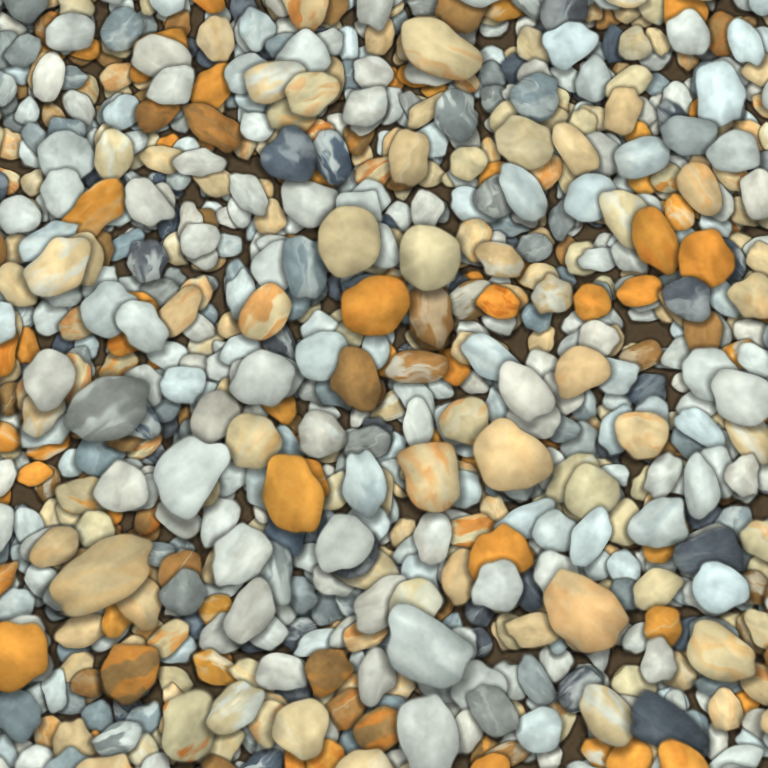
Give the GLSL for this texture, as a Shadertoy shader.

```glsl
#define PALE vec3(.83, .87, .83)
#define CREAM vec3(.87, .80, .61)
#define GREY vec3(.57, .62, .61)
#define SLATE vec3(.36, .40, .43)
#define OCHRE vec3(.63, .49, .30)
#define ORANGE vec3(.90, .63, .28)
#define GAP vec3(.32, .27, .20)
#define EDGE .0029
#define CONTACT_SHADOW .56
#define MOTTLE .42
#define GRAIN .03
#define TAU 6.2832

float hash(vec2 p) {
    return fract(sin(dot(p, vec2(127.1, 311.7))) * 43758.545);
}

float noise(vec2 p) {
    vec2 i = floor(p), f = fract(p);
    f = f * f * (3. - 2. * f);
    return mix(mix(hash(i), hash(i + vec2(1, 0)), f.x),
               mix(hash(i + vec2(0, 1)), hash(i + vec2(1, 1)), f.x), f.y);
}

float fbm(vec2 p) {
    float sum = 0., amp = .57;
    for (int i = 0; i < 3; i++) {
        sum += amp * noise(p);
        p = mat2(1.6, 1.2, -1.2, 1.6) * p + 5.3;
        amp *= .5;
    }
    return sum;
}

mat2 rotation(float a) {
    return mat2(cos(a), sin(a), -sin(a), cos(a));
}

// Rounded irregular polygon: 1 on the outline, 0 at the centre
float pebbleRadius(vec2 q, vec2 id) {
    float sharpness = mix(3.5, 11., pow(hash(id + 2.7), 2.));
    float sum = 0.;
    for (int i = 0; i < 7; i++) {
        float k = float(i);
        float a = (k + .7 * hash(id + k * 1.37)) * TAU / 7.;
        float reach = mix(.8, 1.08, hash(id + k * 2.11 + 9.));
        sum += pow(max(dot(q, vec2(cos(a), sin(a))), 0.) / reach, sharpness);
    }
    return pow(sum + 1e-6, 1. / sharpness);
}

vec3 stoneColor(float pick) {
    if (pick < .41) return PALE;
    if (pick < .66) return CREAM;
    if (pick < .79) return GREY;
    if (pick < .86) return SLATE;
    if (pick < .92) return OCHRE;
    return ORANGE;
}

// Mineral colour with mottling, rust or pale stains, and veins
vec3 stoneSurface(vec2 q, vec2 id) {
    vec3 color = stoneColor(hash(id + 4.1));
    float warmth = hash(id + 6.3) - .5;
    color *= 1. + warmth * vec3(.05, -.05, -.13);
    color *= mix(.91, 1.07, hash(id + 8.9));

    float blotch = fbm(q * 1.5 + id * 7.3);
    float streak = fbm(q * vec2(1., 1.9) + id * 3.1 + blotch);
    bool rusty = color.r > color.b * 1.12;
    vec3 rust = mix(ORANGE, ORANGE * vec3(.83, .62, .5), hash(id + 17.2));
    vec3 stain = rusty && hash(id + 11.7) < .6 ? rust : PALE;
    float amount = .85 * pow(hash(id + 13.2), 1.6);
    color = mix(color, stain, amount * smoothstep(.42, .68, streak));
    color *= 1. + MOTTLE * (blotch - .5) + .16 * (streak - .5);

    float vein = abs(q.y + 1.1 * (blotch - .5) + .3 * warmth);
    float veined = step(.85, hash(id + 15.4));
    return mix(color, PALE, .25 * veined * (1. - smoothstep(.02, .16, vein)));
}

// One jittered grid of stones, upper rows first so nearer stones overlap
vec3 paintLayer(vec3 color, vec2 p, float density, float fill, float seed) {
    vec2 g = p * density, base = floor(g);
    for (int y = 1; y >= -1; y--)
    for (int x = -1; x <= 1; x++) {
        vec2 cell = base + vec2(x, y);
        vec2 id = cell + seed * 17.3;
        if (hash(id) > fill) continue;

        vec2 jitter = vec2(hash(id + 1.3), hash(id + 3.8)) - .5;
        float size = mix(.43, .57, hash(id + 5.2));
        float stretch = mix(1., 1.32, hash(id + 7.6));
        vec2 offset = (g - cell - .5 - .6 * jitter) / size;
        vec2 q = rotation(TAU * hash(id + 9.4)) * offset;
        q /= vec2(stretch, 1. / stretch);
        if (dot(q, q) > 3.) continue;

        q += .2 * (vec2(noise(q * 2. + id), noise(q * 2. - id)) - .5);
        float r = pebbleRadius(q, id);
        color *= mix(CONTACT_SHADOW, 1., smoothstep(.98, 1.28, r + .06 * offset.y));
        if (r > 1.2) continue;

        float dome = sqrt(max(1. - r * r, 0.));
        float light = .61 + .42 * pow(dome, .6) + .11 * offset.y - .03 * offset.x;
        vec3 stone = stoneSurface(q, id) * light;
        float blur = EDGE * density / size;
        color = mix(color, stone, 1. - smoothstep(1. - blur, 1. + blur, r));
    }
    return color;
}

void mainImage(out vec4 fragColor, in vec2 fragCoord) {
    vec2 uv = fragCoord / iResolution.y;
    // Stones shrink slightly towards the far edge
    vec2 p = vec2((uv.x - .5) * (.9 + .22 * uv.y), uv.y * (.9 + .11 * uv.y)) + 2.;

    vec3 color = GAP;
    color = paintLayer(color, p, 22., 1., 1.);
    color = paintLayer(color, p + .37, 20., .85, 2.);
    color = paintLayer(color, p + .71, 16.5, .75, 3.);
    color = paintLayer(color, p + .13, 13.5, .5, 4.);
    color = paintLayer(color, p + .59, 10., .16, 5.);

    color += GRAIN * (noise(uv * 220.) - .5);
    fragColor = vec4(clamp(color, 0., 1.), 1.);
}
```
